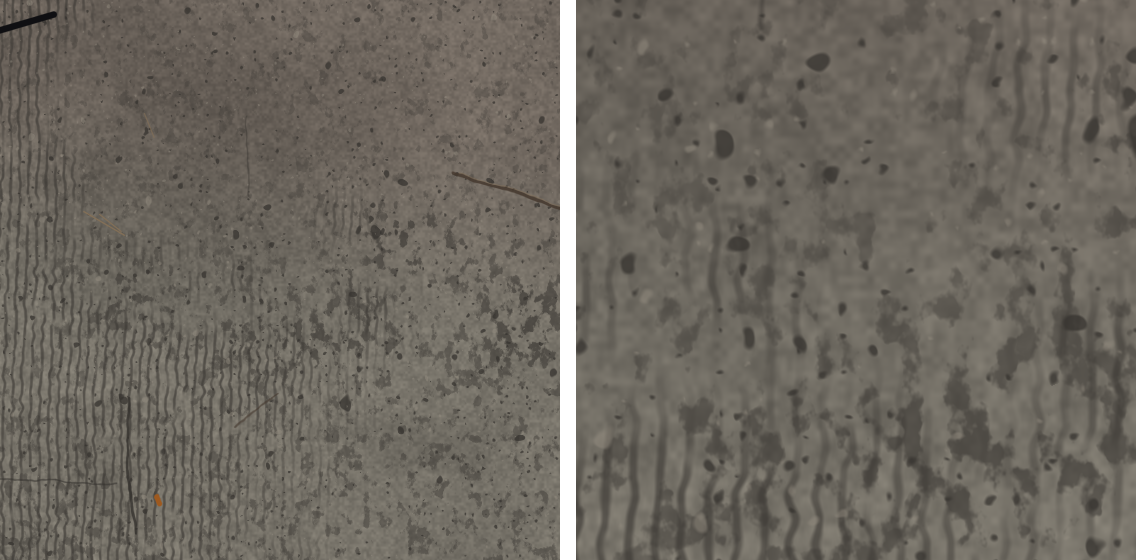
Left: the whole. Right: its middle third, enlarged.
This texture is drawn by a three.js fragment shader. Its source:

```glsl
// Worn concrete floor: broomed vertical grooves fade into a smooth, stained area.
// Layered value noise gives stain, grain and crumbled pits; hashed cells scatter
// specks, and distance to bent segments draws the cracks, straws and twigs.

varying vec2 vUv;

const vec3 COOL_GREY = vec3(0.468, 0.451, 0.413);
const vec3 WARM_GREY = vec3(0.452, 0.417, 0.383);
const vec3 PIT_DARK = vec3(0.235, 0.222, 0.205);
const vec3 DUST_PALE = vec3(0.59, 0.56, 0.51);
const vec3 STRAW = vec3(0.52, 0.44, 0.34);
const vec3 TWIG_BROWN = vec3(0.27, 0.22, 0.18);
const vec3 CABLE_BLACK = vec3(0.06, 0.06, 0.07);
const vec3 LEAF_ORANGE = vec3(0.62, 0.35, 0.12);
const float GROOVES = 62.0;
const float GROOVE_DEPTH = 0.62;
const float GRAIN = 0.13;
const float STAIN = 0.16;
const float SOFT = 0.0014;

float hash(vec2 p) {
  vec3 q = fract(p.xyx * 0.1031);
  q += dot(q, q.yzx + 33.33);
  return fract((q.x + q.y) * q.z);
}

float noise(vec2 p) {
  vec2 i = floor(p), f = fract(p);
  f = f * f * (3.0 - 2.0 * f);
  return mix(mix(hash(i), hash(i + vec2(1.0, 0.0)), f.x),
             mix(hash(i + vec2(0.0, 1.0)), hash(i + 1.0), f.x), f.y);
}

float fbm(vec2 p) {
  float sum = 0.0, amp = 0.533;
  for (int i = 0; i < 4; i++) {
    sum += amp * noise(p);
    p = mat2(1.6, 1.2, -1.2, 1.6) * p + 17.3;
    amp *= 0.5;
  }
  return sum;
}

float blob(vec2 p, vec2 centre, vec2 size) {
  vec2 d = (p - centre) / size;
  return exp(-dot(d, d));
}

float stroke(vec2 p, vec2 a, vec2 b, float width) {
  vec2 ab = b - a;
  float d = length(p - a - ab * clamp(dot(p - a, ab) / dot(ab, ab), 0.0, 1.0));
  return 1.0 - smoothstep(width - SOFT, width + SOFT, d);
}

// Share of the broomed finish that survives at p.
float grooveField(vec2 p) {
  float ragged = fbm(p * 9.0) - 0.5;
  float left = 1.0 - smoothstep(0.09, 0.2, p.x + ragged * 0.2);
  float lower = 1.0 - smoothstep(0.41, 0.55, p.y + ragged * 0.3 - 0.1 * (0.3 - p.x));
  lower *= 1.0 - smoothstep(0.28, 0.62, p.x - 0.6 * p.y + ragged * 0.3);
  return max(max(left, lower), 0.8 * blob(p, vec2(0.61, 0.61), vec2(0.06, 0.05)));
}

// Irregular specks, at most one per cell; chance is the share of cells filled.
float specks(vec2 p, float cells, float chance, float seed) {
  vec2 q = p * cells + (noise(p * cells * 3.0) - 0.5) * 0.2;
  vec2 id = floor(q) + seed;
  vec2 centre = 0.3 + 0.4 * vec2(hash(id + 3.1), hash(id + 7.7));
  vec2 d = (fract(q) - centre) * vec2(1.0, 0.65 + 0.7 * hash(id + 5.3));
  float radius = 0.07 + 0.13 * hash(id + 11.9);
  float edge = SOFT * cells;
  return step(hash(id), chance) * (1.0 - smoothstep(radius - edge, radius + edge, length(d)));
}

void main() {
  vec2 p = vUv;
  vec2 bent = p + 0.012 * (vec2(fbm(p * 22.0), fbm(p * 22.0 + 40.0)) - 0.5);

  // Broad colour, stain and grain
  float warmth = smoothstep(0.4, 0.85, p.y + 0.15 * (p.x - 0.5));
  vec3 colour = mix(COOL_GREY, WARM_GREY, warmth);
  float shade = 1.0 + STAIN * (fbm(p * 6.0) - 0.5);
  shade -= 0.15 * blob(p, vec2(0.38, 0.68), vec2(0.26, 0.2));
  shade -= 0.09 * blob(p, vec2(0.2, 0.96), vec2(0.3, 0.13));
  shade -= 0.09 * blob(p, vec2(0.73, 0.21), vec2(0.12, 0.05));
  float field = grooveField(p);
  shade += GRAIN * (noise(p * 230.0) + noise(p * 120.0 + 9.0) - 1.0);
  shade += 1.6 * GRAIN * field * (fbm(p * vec2(120.0, 50.0)) - 0.5);
  colour *= shade;

  // Broomed grooves, wobbling and broken
  float wobble = 0.4 * (noise(p * vec2(30.0, 70.0)) - 0.5) + 0.5 * noise(p * 7.0);
  float ridge = abs(fract((p.x - 0.02 * p.y) * GROOVES + wobble) - 0.5);
  float groove = 1.0 - smoothstep(0.04, 0.26, ridge);
  groove *= smoothstep(0.2, 0.65, noise(p * vec2(62.0, 38.0) + 5.0) + 0.25 * field);
  colour = mix(colour, PIT_DARK, GROOVE_DEPTH * groove * field);

  // Crumbled pits, thickest along the worn border
  float rough = blob(p, vec2(0.73, 0.57), vec2(0.1, 0.07)) + blob(p, vec2(0.94, 0.43), vec2(0.09, 0.12));
  rough += 0.7 * blob(p, vec2(0.22, 0.48), vec2(0.09, 0.08)) + 0.8 * blob(p, vec2(0.55, 0.4), vec2(0.2, 0.08));
  rough += 0.35 * (1.0 - smoothstep(0.1, 0.5, p.y));
  float pits = smoothstep(0.6, 0.76, fbm(p * vec2(75.0, 60.0)) + 0.13 * min(rough, 1.0));
  colour = mix(colour, PIT_DARK, pits * (0.35 + 0.35 * min(rough, 1.0)));

  // Scattered dark specks and pale grit
  for (int i = 0; i < 3; i++) {
    float level = float(i);
    float cells = 20.0 * exp2(level);
    colour = mix(colour, PIT_DARK * 0.9, 0.75 * specks(p, cells, 0.06 + 0.035 * level, 20.0 * level));
    colour = mix(colour, DUST_PALE, 0.45 * specks(p + 0.37, cells * 1.7, 0.035, 90.0 + level));
  }

  // Cracks
  float crack = stroke(bent, vec2(0.232, 0.29), vec2(0.229, 0.16), 0.0022);
  crack = max(crack, stroke(bent, vec2(0.229, 0.16), vec2(0.242, 0.05), 0.0025));
  crack = max(crack, 0.7 * stroke(bent, vec2(0.0, 0.147), vec2(0.21, 0.135), 0.0014));
  crack = max(crack, 0.5 * stroke(bent, vec2(0.442, 0.79), vec2(0.445, 0.65), 0.0012));
  colour = mix(colour, PIT_DARK * 0.85, 0.8 * crack);

  // Straws, twigs, leaf fleck and cable end
  float straw = stroke(p, vec2(0.15, 0.622), vec2(0.222, 0.58), 0.0012);
  straw = max(straw, stroke(p, vec2(0.178, 0.617), vec2(0.216, 0.587), 0.001));
  straw = max(straw, 0.7 * stroke(p, vec2(0.258, 0.797), vec2(0.275, 0.755), 0.001));
  colour = mix(colour, STRAW, straw);
  float twig = stroke(bent, vec2(0.81, 0.694), vec2(1.02, 0.622), 0.0028);
  twig = max(twig, 0.7 * stroke(bent, vec2(0.42, 0.235), vec2(0.495, 0.295), 0.0015));
  colour = mix(colour, TWIG_BROWN, 0.85 * twig);
  colour = mix(colour, STRAW, 0.5 * stroke(bent, vec2(0.82, 0.694), vec2(1.02, 0.626), 0.0008));
  colour = mix(colour, LEAF_ORANGE, stroke(bent, vec2(0.281, 0.112), vec2(0.285, 0.103), 0.0045));
  colour = mix(colour, CABLE_BLACK, stroke(p, vec2(-0.02, 0.94), vec2(0.096, 0.974), 0.0058));

  gl_FragColor = vec4(colour, 1.0);
}
```
